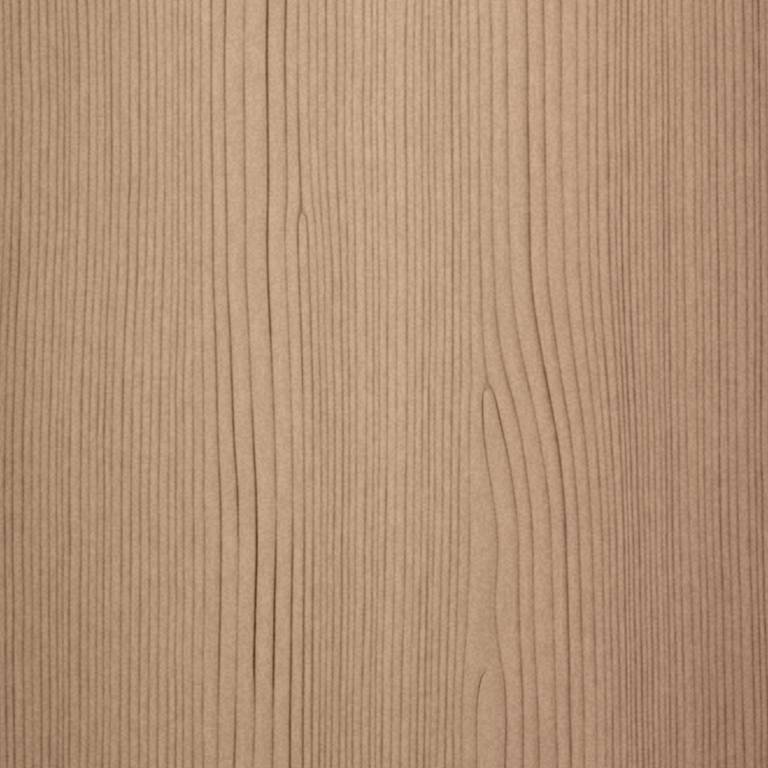
Give the GLSL for this texture, as a three.js fragment shader.

```glsl
// Planed softwood with upright grain: growth rings are the integer contours of
// a phase field over warped x, thinned in two broad bands and forked at splits.
// Each ring gets a crisp late-wood line, a soft flank and some dark streaks.

varying vec2 vUv;

const vec3 LIGHT_WOOD = vec3(0.788, 0.674, 0.561);
const vec3 DARK_WOOD = vec3(0.50, 0.37, 0.278);
const vec3 ROSE_TINT = vec3(0.004, -0.007, 0.0);
const float BASE_TONE = 0.98;
const float RING_DENSITY = 92.0;    // rings across the canvas
const float LINE_SIGMA = 0.0013;    // half width of a late-wood line
const float LINE_DEPTH = 0.33;
const float FLANK_SIGMA = 0.20;     // in ring spacings
const float FLANK_DEPTH = 0.13;
const float STREAK_DEPTH = 0.65;
const float GRAIN_DEPTH = 0.21;
const float LEFT_BAND = 0.34;       // centres of the broad bands
const float RIGHT_BAND = 0.70;
const vec2 SPLIT_UPPER = vec2(0.634, 0.492);
const vec2 SPLIT_LOWER = vec2(0.634, 0.125);
const vec2 SPLIT_LEFT = vec2(0.395, 0.72);
const float TAU = 6.2831853;

float hash(vec2 p) {
  vec3 q = fract(vec3(p.xyx) * 0.1031);
  q += dot(q, q.yzx + 33.33);
  return fract((q.x + q.y) * q.z);
}

float noise(vec2 p) {
  vec2 i = floor(p);
  vec2 f = fract(p);
  f = f * f * (3.0 - 2.0 * f);
  return mix(mix(hash(i), hash(i + vec2(1.0, 0.0)), f.x),
             mix(hash(i + vec2(0.0, 1.0)), hash(i + vec2(1.0, 1.0)), f.x), f.y);
}

float bump(float x, float centre, float width) {
  float d = (x - centre) / width;
  return exp(-d * d);
}

// Sideways drift of the fibres, strongest in the two broad bands.
float warpedX(vec2 p) {
  float leftDrift = 0.036 * (1.0 - smoothstep(0.25, 0.95, p.y)) * bump(p.x, LEFT_BAND, 0.08);
  float rightDrift = 0.042 * (1.0 - smoothstep(0.28, 0.68, p.y))
    * smoothstep(0.595, 0.68, p.x) * (1.0 - smoothstep(0.70, 0.88, p.x));
  float wander = 0.010 * (noise(p * vec2(6.0, 2.5) + 3.0) - 0.5);
  float wobble = 0.0018 * (noise(p * vec2(30.0, 14.0) + 17.0) - 0.5);
  return p.x - leftDrift - rightDrift + wander + wobble;
}

// Ring count up to a point, with broad bands and uneven spacing.
float ringPhase(vec2 p) {
  float x = warpedX(p);
  float phase = RING_DENSITY * x
    - 5.5 * smoothstep(0.26, 0.40, x)
    - 6.5 * smoothstep(0.61, 0.79, x)
    + 2.0 * smoothstep(0.78, 0.93, x);
  return phase + 0.7 * noise(vec2(phase * 0.6, 5.0));
}

// Adds one ring below the given point.
float fork(vec2 p, vec2 tip) {
  vec2 d = p - tip;
  return -atan(d.x, d.y * 0.8) / TAU;
}

// Area just below a fork, where the wood has opened into a dark crack.
float crackArea(vec2 p, vec2 tip) {
  float drop = tip.y - p.y;
  float along = smoothstep(-0.005, 0.02, drop) * (1.0 - smoothstep(0.05, 0.2, drop));
  return along * bump(p.x, tip.x + 0.15 * max(drop, 0.0), 0.014);
}

void main() {
  vec2 p = vUv;

  // Ring field, its local density and the signed distance to the nearest line
  vec2 stepX = vec2(0.001, 0.0);
  float density = (ringPhase(p + stepX) - ringPhase(p - stepX)) / (2.0 * stepX.x);
  density = clamp(density, 12.0, 150.0);
  float phase = ringPhase(p) + fork(p, SPLIT_UPPER) + fork(p, SPLIT_LOWER) + fork(p, SPLIT_LEFT);
  float ring = floor(phase + 0.5);
  float offset = phase - ring;
  float dist = offset / density;

  // Late-wood line, slightly broken along its length, and the flank on its left
  float strength = mix(0.6, 1.0, hash(vec2(ring, 9.0)))
    * (0.6 + 0.4 * noise(vec2(ring, p.y * 6.0)) + 0.4 * noise(vec2(ring + 70.0, p.y * 70.0)));
  float line = exp(-0.5 * dist * dist / (LINE_SIGMA * LINE_SIGMA));
  float flankOffset = offset / FLANK_SIGMA;
  float flank = offset < 0.0 ? exp(-0.5 * flankOffset * flankOffset) : line;
  float flankDepth = FLANK_DEPTH * (1.0 + 1.3 * bump(p.x, RIGHT_BAND, 0.08));

  // Dark streaks in the left band and at the cracks
  float streakArea = smoothstep(0.35, 0.8, noise(vec2(ring + 43.0, p.y * 5.0)))
    * bump(p.x, LEFT_BAND, 0.055);
  float cracks = crackArea(p, SPLIT_UPPER) + crackArea(p, SPLIT_LOWER);
  float streak = line * min(streakArea + cracks, 1.0);

  // Light falling off to the sides and the bottom, with broad uneven patches
  float side = (p.x - 0.48) / 0.5;
  float falloff = 0.31 * side * side + 0.24 * (1.0 - p.y) * (1.0 - p.y);
  float patches = 0.09 * (noise(p * vec2(14.0, 1.8) + 7.0) - 0.5);

  // Fine pores and fibres
  float pores = noise(p * 330.0) - 0.5;
  float fibres = noise(p * vec2(260.0, 40.0) + 51.0) - 0.5;

  float tone = BASE_TONE - falloff + patches + GRAIN_DEPTH * (pores + 0.5 * fibres);
  tone -= strength * (LINE_DEPTH * line + flankDepth * flank) + STREAK_DEPTH * streak;

  vec3 color = mix(DARK_WOOD, LIGHT_WOOD, max(tone, -0.6));
  color += ROSE_TINT * smoothstep(0.5, 0.8, p.x);
  gl_FragColor = vec4(color, 1.0);
}
```
